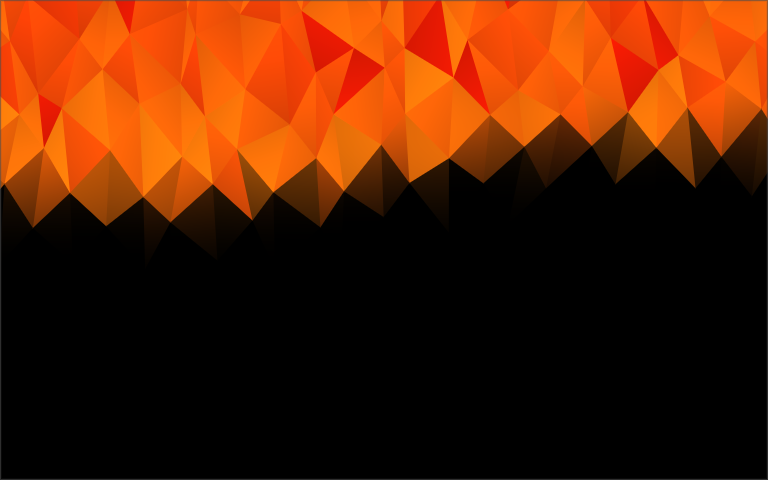
This background is drawn by a Shadertoy shader. Its source:

```glsl
// A low-poly sheet of glowing orange facets that fades into black below.
// A jittered diamond lattice is split into triangles; each one takes a flat
// tone, dimmed by the height of its centre above a rising fade line.

const vec2 HALF_DIAMOND = vec2(0.071, 0.077);
const vec2 LATTICE_ORIGIN = vec2(1.219, 0.8375);

const vec3 RED = vec3(0.90, 0.10, 0.01);
const vec3 VERMILION = vec3(0.94, 0.22, 0.02);
const vec3 AMBER = vec3(1.00, 0.49, 0.04);
const vec3 BRONZE = vec3(0.86, 0.43, 0.06);
const vec3 FRAME = vec3(0.30);

float hash(vec2 p) {
    vec3 q = fract(vec3(p.xyx) * vec3(0.1031, 0.1030, 0.0973));
    q += dot(q, q.yzx + 33.33);
    return fract((q.x + q.y) * q.z);
}

vec2 direction(float turn) {
    return vec2(cos(6.2832 * turn), sin(6.2832 * turn));
}

float cornerSlope(vec2 corner, vec2 offset) {
    return dot(direction(hash(corner + 71.0)), offset);
}

// Gradient noise, roughly -0.7 to 0.7
float gradientNoise(vec2 p) {
    vec2 i = floor(p), f = fract(p);
    vec2 w = f * f * f * (f * (f * 6.0 - 15.0) + 10.0);
    vec2 e = vec2(1.0, 0.0);
    float low = mix(cornerSlope(i, f), cornerSlope(i + e, f - e), w.x);
    float high = mix(cornerSlope(i + e.yx, f - e.yx),
                     cornerSlope(i + 1.0, f - 1.0), w.x);
    return mix(low, high, w.y);
}

// Height at which the light has fallen to about half
float fadeLine(float x) {
    float leftRise = 0.04 * (1.0 - smoothstep(0.0, 0.25, x));
    return 0.585 + leftRise + 0.13 * smoothstep(0.35, 1.25, x);
}

vec2 toLattice(vec2 p) {
    vec2 q = (p - LATTICE_ORIGIN) / HALF_DIAMOND;
    return 0.5 * vec2(q.y + q.x, q.y - q.x);
}

vec2 fromLattice(vec2 uv) {
    return LATTICE_ORIGIN + HALF_DIAMOND * vec2(uv.x - uv.y, uv.x + uv.y);
}

// Lattice vertex, shifted more strongly in the bright upper part
vec2 vertex(vec2 id) {
    vec2 rest = fromLattice(id);
    float reach = mix(0.20, 0.34, smoothstep(0.05, 0.20, rest.y - fadeLine(rest.x)));
    float radius = reach * sqrt(hash(id + 117.0));
    return fromLattice(id + radius * direction(hash(id + 213.0)));
}

// Signed distance to the line a-b, positive on its right side
float sideDistance(vec2 p, vec2 a, vec2 b) {
    vec2 d = normalize(b - a);
    return dot(p - a, vec2(d.y, -d.x));
}

// Soft coverage of a counterclockwise triangle
float triangleCoverage(vec2 p, vec2 a, vec2 b, vec2 c, float pixel) {
    float d = max(sideDistance(p, a, b),
                  max(sideDistance(p, b, c), sideDistance(p, c, a)));
    return clamp(0.5 - d / pixel, 0.0, 1.0);
}

vec3 facetColor(vec2 p, vec2 centre, vec2 id) {
    float height = centre.y - fadeLine(centre.x);
    float pick = hash(id + 331.0);

    // Warm tone: amber near the fade, redder above, with rare red facets
    float rim = 1.0 - smoothstep(0.06, 0.32, height);
    float tone = 0.75 * pick + 0.3 * rim + 0.25 * gradientNoise(centre * 5.0);
    vec3 color = mix(VERMILION, AMBER, clamp(tone, 0.0, 1.0));
    float isRed = step(0.89, hash(id + 457.0)) * step(0.08, height);
    color = mix(color, RED, isRed);

    // Fade to bronze, then to black
    float uneven = 0.05 * (hash(id + 571.0) - 0.5);
    float light = smoothstep(-0.10, 0.07, height + uneven + 0.25 * (p.y - centre.y));
    color = mix(BRONZE, color, 0.3 + 0.7 * light) * light;

    // Slight sheen across the face
    return color * (1.0 + 1.2 * dot(p - centre, direction(pick)));
}

void mainImage(out vec4 fragColor, in vec2 fragCoord) {
    vec2 p = fragCoord / iResolution.y;
    float pixel = 1.0 / iResolution.y;
    vec2 cell = floor(toLattice(p));
    vec4 sum = vec4(0.0);

    // Each diamond holds two triangles that share its upright diagonal
    for (int j = -1; j <= 1; j++)
    for (int i = -1; i <= 1; i++) {
        vec2 id = cell + vec2(i, j);
        vec2 bottom = vertex(id), top = vertex(id + 1.0);
        for (int s = 0; s < 2; s++) {
            vec2 side = vertex(id + (s == 0 ? vec2(1, 0) : vec2(0, 1)));
            vec2 a = s == 0 ? bottom : top;
            vec2 b = s == 0 ? top : bottom;
            float cover = triangleCoverage(p, a, side, b, pixel);
            vec2 centre = (a + b + side) / 3.0;
            vec2 faceId = id * vec2(2, 1) + vec2(s, 0);
            if (cover > 0.0) sum += cover * vec4(facetColor(p, centre, faceId), 1.0);
        }
    }
    vec3 color = sum.rgb / max(sum.a, 0.001);

    // Thin grey frame
    vec2 inset = min(p, iResolution.xy / iResolution.y - p);
    float border = 1.0 - smoothstep(0.001, 0.004, min(inset.x, inset.y));
    fragColor = vec4(mix(color, FRAME, 0.6 * border), 1.0);
}
```
